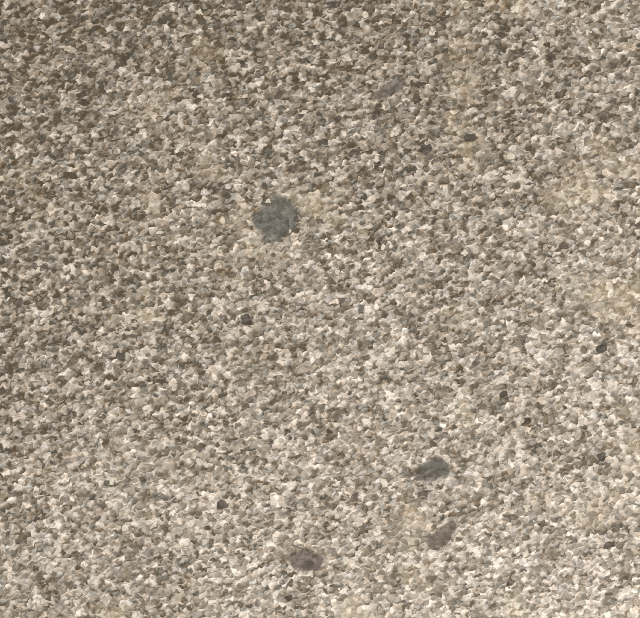
Write a Shadertoy shader that draws this texture.

```glsl
vec3 hash3(vec2 cell, float seed) {
    uvec3 v = uvec3(ivec3(vec3(cell, seed))) * 1664525u + 1013904223u;
    v.x += v.y * v.z; v.y += v.z * v.x; v.z += v.x * v.y;
    v ^= v >> 16u;
    v.x += v.y * v.z; v.y += v.z * v.x; v.z += v.x * v.y;
    return vec3(v >> 16u) / 65535.0;
}

float noise(vec2 p, float seed) {
    vec2 i = floor(p), f = p - i;
    f = f * f * (3.0 - 2.0 * f);
    float low = mix(hash3(i, seed).x, hash3(i + vec2(1, 0), seed).x, f.x);
    float high = mix(hash3(i + vec2(0, 1), seed).x, hash3(i + vec2(1, 1), seed).x, f.x);
    return mix(low, high, f.y);
}

float fbm(vec2 p, float seed) {
    float sum = 0.0, weight = 0.5;
    for (int i = 0; i < 4; i++) {
        sum += weight * noise(p, seed + float(i));
        p = p * 2.03 + 7.3;
        weight *= 0.5;
    }
    return sum / 0.9375;
}

// Soft-edged Voronoi grains: x is a centred tone lit from above, y a tint
vec2 grains(vec2 p, float seed) {
    vec2 cell = floor(p), sum = vec2(0.0);
    float total = 0.0;
    for (int y = -1; y <= 1; y++)
    for (int x = -1; x <= 1; x++) {
        vec2 id = cell + vec2(x, y);
        vec3 h = hash3(id, seed);
        vec2 toPixel = p - id - 0.05 - 0.9 * h.xy;
        float weight = exp(-12.0 * length(toPixel));
        float tone = pow(h.z, 1.3) - 0.435 + 0.25 * dot(toPixel, vec2(-0.4, 0.9));
        sum += weight * vec2(tone, hash3(id, seed + 50.0).x - 0.5);
        total += weight;
    }
    return sum / total;
}

// Scattered rounded stones: x is coverage, y a random value per stone
vec2 stones(vec2 p, float count, float share, float size, float seed) {
    p *= count;
    vec2 cell = floor(p), result = vec2(0.0);
    for (int y = -1; y <= 1; y++)
    for (int x = -1; x <= 1; x++) {
        vec2 id = cell + vec2(x, y);
        vec3 h = hash3(id, seed), k = hash3(id, seed + 9.0);
        if (h.z > share) continue;
        vec2 q = p - id - 0.15 - 0.7 * h.xy;
        float angle = mix(-0.1, 1.0, k.x);
        q = mat2(cos(angle), -sin(angle), sin(angle), cos(angle)) * q;
        q.y *= mix(1.2, 2.0, k.y);
        float radius = size * count * mix(0.5, 1.0, k.z);
        float cover = 1.0 - smoothstep(0.8, 1.1, length(q) / radius);
        if (cover > result.x) result = vec2(cover, k.y);
    }
    return result;
}

void mainImage(out vec4 fragColor, in vec2 fragCoord) {
    vec2 uv = fragCoord / iResolution.xy;
    vec2 p = fragCoord / iResolution.y;

    // Ragged, slightly tilted and flattened grain space
    vec2 ragged = vec2(noise(p * 210.0, 1.0), noise(p * 210.0, 2.0)) - 0.5;
    vec2 g = mat2(0.96, -0.28, 0.28, 0.96) * (p + 0.0055 * ragged);
    g *= vec2(0.8, 1.15);
    vec2 coarse = grains(g * 125.0 + 20.0, 3.0);
    vec2 fine = grains(g * 215.0 + 40.0, 4.0);

    // Broad light: dim at the upper left, bright at the lower right
    float patches = fbm(p * 5.0, 10.0) - 0.5;
    float base = 0.637 + 0.09 * (uv.x - 0.5) - 0.14 * (uv.y - 0.5) + 0.06 * patches;
    float clumps = noise(g * 62.0, 7.0) - 0.5;
    float grit = 0.36 * coarse.x + 0.32 * fine.x + 0.09 * clumps;
    grit += 0.08 * (noise(p * 330.0, 5.0) - 0.5);

    // Pale worn paste flattens the grain, mostly to the right
    float paste = smoothstep(0.58, 0.8, fbm(p * 12.0, 20.0) + 0.16 * (uv.x - 0.6));
    float tone = base + grit * (1.0 - 0.3 * paste) + 0.05 * paste;
    tone = max(tone, 0.39 + 0.35 * (tone - 0.39));
    vec3 color = mix(vec3(0.42, 0.38, 0.32), vec3(0.93, 0.875, 0.805), (tone - 0.42) / 0.51);
    color += vec3(0.025, 0.0, -0.025) * (coarse.y + 0.7 * fine.y);
    color += paste * vec3(0.015, 0.005, -0.015);

    // Large smooth grey stones with frayed outlines
    vec2 frayed = p + 0.025 * (vec2(fbm(p * 45.0, 30.0), fbm(p * 45.0, 35.0)) - 0.5);
    vec2 slab = stones(frayed, 5.0, 0.26, 0.044, 40.0);
    vec3 slabColor = mix(vec3(0.42, 0.41, 0.38), vec3(0.44, 0.39, 0.35), slab.y);
    color = mix(color, slabColor + 0.2 * grit, slab.x * 0.85);

    // Small dark pebbles and pits, then bright chips
    vec2 bent = p + 0.006 * ragged;
    vec2 pebble = stones(bent, 24.0, 0.1, 0.0105, 60.0);
    vec3 pebbleColor = mix(vec3(0.30, 0.28, 0.25), vec3(0.42, 0.36, 0.31), pebble.y);
    color = mix(color, pebbleColor + 0.15 * grit, pebble.x * 0.8);
    vec2 chip = stones(bent, 26.0, 0.07, 0.007, 80.0);
    color = mix(color, vec3(0.93, 0.89, 0.80) + 0.1 * grit, chip.x * 0.8);

    fragColor = vec4(clamp(color, 0.0, 1.0), 1.0);
}
```
